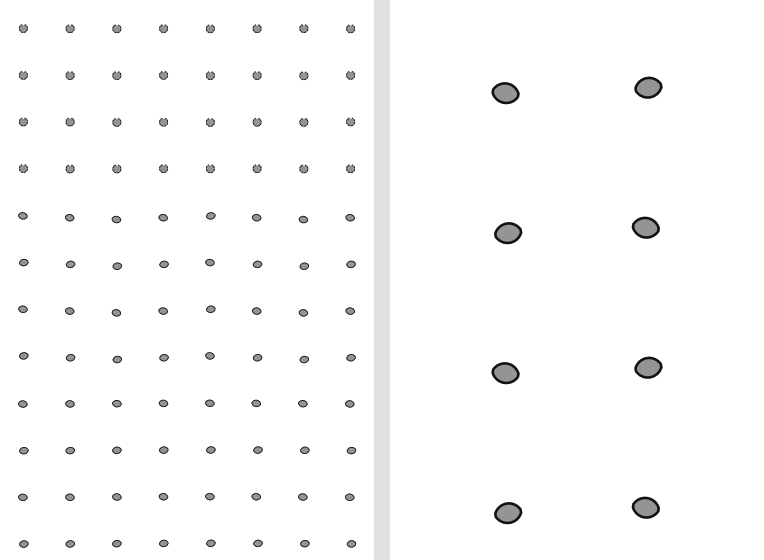
Left, the full canvas; right, a detail of the centre.
Reproduce this pattern procedurally as a Shadertoy shader.

```glsl
// Grid of 8 by 12 small outlined grey beads: notched discs above, tilted lozenges below.

float hash(vec2 p) {
    return fract(sin(dot(p, vec2(127.1, 311.7))) * 43758.5453);
}

// Lens with pointed sides, built from two circular arcs
float lozenge(vec2 p) {
    float arcs = length(vec2(p.x, abs(p.y) + 2.0)) - 7.0;
    return max(arcs, abs(p.x) - 6.4);
}

// Disc with a small bite out of its top
float notchedDisc(vec2 p) {
    return max(length(p) - 6.1, 1.7 - length(p - vec2(0.0, 6.0)));
}

void mainImage(out vec4 fragColor, in vec2 fragCoord) {
    // Each cell is 64 units wide, rows counted from the top
    vec2 grid = vec2(8.0, 12.0);
    vec2 uv = fragCoord / iResolution.xy;
    vec2 st = vec2(uv.x, 1.0 - uv.y) * grid;
    vec2 cell = floor(st);
    vec2 p = fract(st) * 64.0;
    float pixel = 64.0 * grid.y / iResolution.y;

    float side = mod(cell.y, 2.0) < 0.5 ? -1.0 : 1.0;
    float phase = cell.x * 0.785398;
    vec2 center;
    float tilt = 0.0;

    // Three bands, each with its own drift
    if (cell.y < 4.0) {
        center = vec2(32.0, 39.0 + 0.8 * hash(cell));
    } else if (cell.y < 8.0) {
        if (cell.x == 4.0) side = -side;
        center = vec2(32.0 + 0.6 * side, 42.6 - 2.5 * cos(2.0 * phase));
        tilt = 0.16 * side;
    } else {
        center = vec2(32.0 + 0.7 * side * (1.0 - sin(phase)), 41.6 + 0.5 * cos(phase));
        tilt = 0.12 * side;
    }
    p = (p - center) * vec2(1.0, -1.0);
    p = mat2(cos(tilt), -sin(tilt), sin(tilt), cos(tilt)) * p;

    // Discs have a dashed rim that opens at the notch
    float d, ink = 1.0;
    if (cell.y < 4.0) {
        d = notchedDisc(p);
        float angle = atan(p.x, p.y);
        float dashes = smoothstep(-0.9, -0.3, cos(angle * 8.0 + 3.14159));
        ink = mix(0.35, 1.0, dashes) * smoothstep(0.25, 0.5, abs(angle));
    } else {
        d = lozenge(p);
    }

    // Grey fill, then a thin dark rim just inside the edge
    float fill = clamp(0.5 - d / pixel, 0.0, 1.0);
    float inner = clamp(0.5 - (d + 1.15) / pixel, 0.0, 1.0);
    vec3 color = mix(vec3(1.0), vec3(0.58), fill);
    color = mix(color, vec3(0.07), (fill - inner) * ink);
    fragColor = vec4(color, 1.0);
}
```
